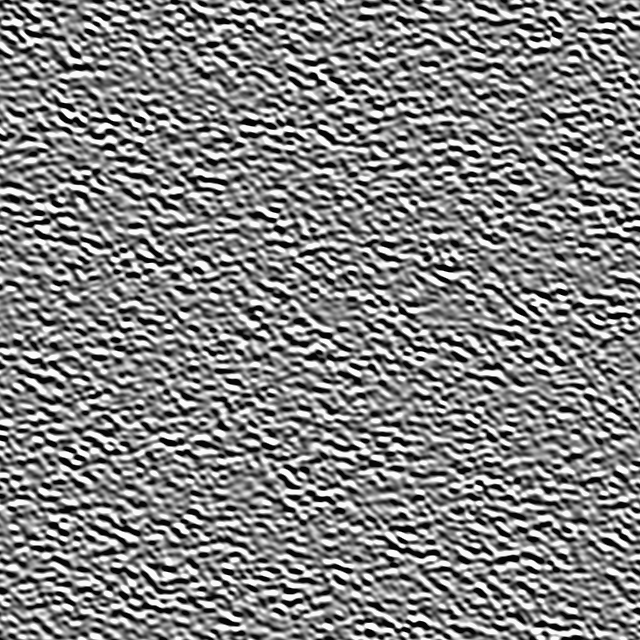
Give the GLSL for this texture, as a three.js fragment shader.

```glsl
varying vec2 vUv;

vec2 randomGradient(vec2 cell) {
  vec2 seed = vec2(dot(cell, vec2(127.1, 311.7)), dot(cell, vec2(269.5, 183.3)));
  // Mostly upright gradients give ripples lying across the cell
  return (fract(sin(seed) * 43758.5) * 2.0 - 1.0) * vec2(0.6, 1.0);
}

float gradientNoise(vec2 p) {
  vec2 cell = floor(p);
  vec2 f = fract(p);
  vec2 blend = f * f * f * (f * (f * 6.0 - 15.0) + 10.0);
  float a = dot(randomGradient(cell), f);
  float b = dot(randomGradient(cell + vec2(1.0, 0.0)), f - vec2(1.0, 0.0));
  float c = dot(randomGradient(cell + vec2(0.0, 1.0)), f - vec2(0.0, 1.0));
  float d = dot(randomGradient(cell + vec2(1.0, 1.0)), f - vec2(1.0, 1.0));
  return mix(mix(a, b, blend.x), mix(c, d, blend.x), blend.y);
}

// Short, flat grains laid at three different tilts
float grainHeight(vec2 p) {
  float height = 0.0;
  for (int i = 0; i < 3; i++) {
    float layer = float(i);
    float tilt = 0.17 - 0.44 * layer;
    float c = cos(tilt);
    float s = sin(tilt);
    vec2 along = mat2(c, -s, s, c) * p;
    height += gradientNoise(along * vec2(54.0, 93.0) + layer * vec2(17.3, 41.7));
  }
  return height;
}

void main() {
  // Emboss: difference of heights along the light direction
  vec2 lightStep = vec2(0.0009, 0.0035);
  float relief = grainHeight(vUv + lightStep) - grainHeight(vUv - lightStep);

  // Broad patches of softer and harder contrast
  float contrast = 1.0 + 1.1 * gradientNoise(vUv * vec2(11.0, 14.0) + 5.3);

  float grey = clamp(0.515 + relief * contrast, 0.02, 0.98);
  gl_FragColor = vec4(vec3(grey), 1.0);
}
```
